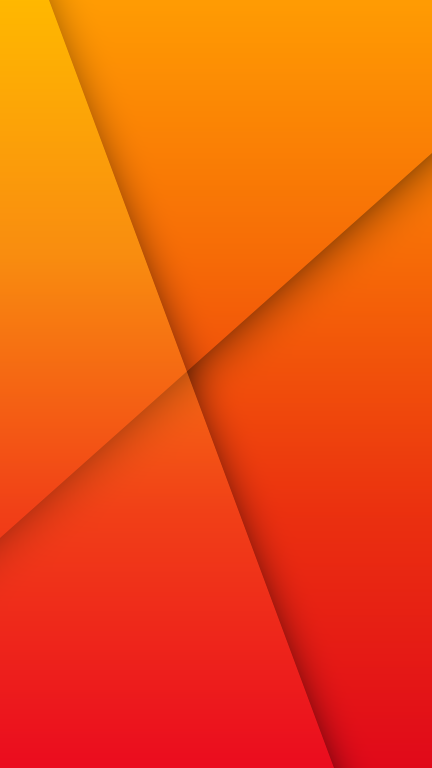
This background is drawn by a WebGL 1 fragment shader. Its source:

```glsl
precision highp float;

uniform vec2 u_resolution;

const float ASPECT = 0.5625;

// Signed distance to the line a-b, positive on the left of its direction
float lineDistance(vec2 p, vec2 a, vec2 b) {
    vec2 dir = normalize(b - a);
    return dot(p - a, vec2(-dir.y, dir.x));
}

// Soft shadow that starts at an edge and fades with distance
float edgeShadow(float dist, float width, float strength, float pixel) {
    float fade = 1.0 - clamp(dist / width, 0.0, 1.0);
    return strength * fade * fade * fade * smoothstep(-pixel, pixel, dist);
}

// Vertical gradient with four evenly spaced stops
vec3 gradient(float t, vec3 c0, vec3 c1, vec3 c2, vec3 c3) {
    float s = clamp(t, 0.0, 1.0) * 3.0;
    vec3 color = mix(c0, c1, clamp(s, 0.0, 1.0));
    color = mix(color, c2, clamp(s - 1.0, 0.0, 1.0));
    return mix(color, c3, clamp(s - 2.0, 0.0, 1.0));
}

void main() {
    vec2 uv = gl_FragCoord.xy / u_resolution;
    vec2 p = uv * vec2(ASPECT, 1.0);
    float pixel = 0.6 / u_resolution.y;

    // Two crossing folds
    float rightOfSteep = lineDistance(p, vec2(0.4349, 0.0), vec2(0.0638, 1.0)) * -1.0;
    float belowSlope = -lineDistance(p, vec2(0.0, 0.2995), vec2(ASPECT, 0.8008));
    float rightMask = smoothstep(-pixel, pixel, rightOfSteep);

    // Panel gradients, from bottom to top
    vec3 leftPanel = gradient(uv.y,
        vec3(0.92, 0.045, 0.12), vec3(0.945, 0.25, 0.09),
        vec3(0.975, 0.55, 0.06), vec3(1.0, 0.72, 0.0));
    vec3 rightPanel = gradient(uv.y,
        vec3(0.88, 0.035, 0.10), vec3(0.92, 0.19, 0.06),
        vec3(0.965, 0.42, 0.025), vec3(1.0, 0.61, 0.01));
    vec3 color = mix(leftPanel, rightPanel, rightMask);

    // Shadows cast by the folds, heavier on the right panel
    float steepStrength = mix(0.28, 0.19, smoothstep(0.5, 1.0, uv.y));
    float slopeStrength = mix(0.20, 0.32, rightMask);
    color *= 1.0 - edgeShadow(rightOfSteep, 0.065, steepStrength, pixel);
    color *= 1.0 - edgeShadow(belowSlope, 0.085, slopeStrength, pixel);

    gl_FragColor = vec4(color, 1.0);
}
```
